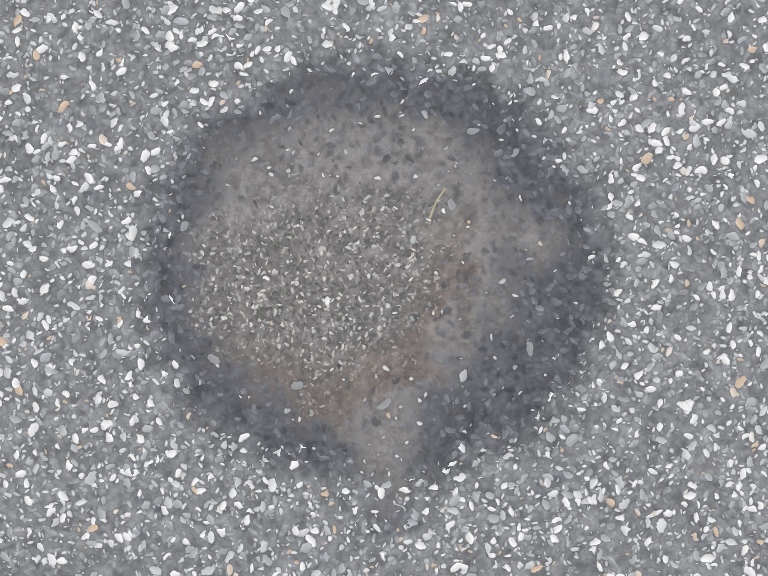
Reproduce this texture procedurally as a WebGL 1 fragment shader.

```glsl
precision highp float;
// Worn asphalt with pale chips around a shallow pothole holding dust, sand and dark crumbs.
uniform vec2 u_resolution;

const vec3 ASPHALT = vec3(0.545, 0.55, 0.56);
const vec3 TAR = vec3(0.395, 0.40, 0.425);
const vec3 DUST = vec3(0.535, 0.527, 0.53);
const vec3 RUST = vec3(0.495, 0.462, 0.452);
const vec3 CHIP = vec3(0.95, 0.95, 0.955);
const vec3 OCHRE = vec3(0.85, 0.76, 0.68);
const vec3 SLATE = vec3(0.70, 0.715, 0.73);
const vec2 HOLE_CENTER = vec2(0.65, 0.53);
const vec2 HOLE_RADII = vec2(0.395, 0.36);
const vec2 FLOOR_CENTER = vec2(0.61, 0.55);
const vec2 FLOOR_RADII = vec2(0.285, 0.285);
const vec2 TIP = vec2(0.686, 0.10);
const vec2 SAND_CENTER = vec2(0.535, 0.51);
const vec2 SAND_RADII = vec2(0.235, 0.18);

vec2 hash2(vec2 p) {
  vec3 a = fract(p.xyx * vec3(0.1031, 0.1030, 0.0973));
  a += dot(a, a.yzx + 33.33);
  return fract((a.xx + a.yz) * a.zy);
}

float noise(vec2 p) {
  vec2 i = floor(p), f = fract(p);
  f = f * f * (3.0 - 2.0 * f);
  return mix(mix(hash2(i).x, hash2(i + vec2(1.0, 0.0)).x, f.x),
             mix(hash2(i + vec2(0.0, 1.0)).x, hash2(i + 1.0).x, f.x), f.y);
}

float fbm(vec2 p) {
  float sum = 0.0, amp = 0.5;
  for (int i = 0; i < 4; i++) {
    sum += amp * noise(p);
    p = p * 2.03 + 17.3;
    amp *= 0.5;
  }
  return sum;
}

float ellipse(vec2 p, vec2 center, vec2 radii) {
  return (length((p - center) / radii) - 1.0) * min(radii.x, radii.y);
}

float taper(vec2 p, vec2 a, vec2 b, float ra, float rb) {
  float t = clamp(dot(p - a, b - a) / dot(b - a, b - a), 0.0, 1.0);
  return length(p - mix(a, b, t)) - mix(ra, rb, t);
}

float smoothUnion(float a, float b, float k) {
  float h = clamp(0.5 + 0.5 * (b - a) / k, 0.0, 1.0);
  return mix(b, a, h) - k * h * (1.0 - h);
}

// Scattered angular stones: signed distance, tone and facet light.
vec3 stones(vec2 p, float scale, float size, float density) {
  vec2 cell = floor(p * scale), f = fract(p * scale);
  vec3 best = vec3(1.0, 0.0, 0.0);
  for (int j = -1; j <= 1; j++) {
    for (int i = -1; i <= 1; i++) {
      vec2 o = vec2(float(i), float(j));
      vec2 id = cell + o + scale * 7.0;
      vec2 place = hash2(id), kind = hash2(id + 51.7), form = hash2(id + 113.1);
      if (kind.x > density) continue;
      vec2 q = f - o - 0.1 - 0.8 * place;
      float c = cos(form.x * 6.283), s = sin(form.x * 6.283);
      q = mat2(c, s, -s, c) * q;
      vec2 a = abs(q + 0.25 * q.yx) * vec2(0.75 + 0.75 * form.y, 1.0);
      float d = max(max(a.x, a.y), dot(a, vec2(0.70))) - size * (0.4 + 0.6 * kind.x / density);
      if (d < best.x) best = vec3(d, kind.y, q.x + q.y);
    }
  }
  return vec3(best.x / scale, best.yz);
}

vec3 paint(vec3 base, vec3 stone, vec3 color, float opacity) {
  float px = 0.8 / u_resolution.y;
  base *= 1.0 - 0.09 * opacity * (1.0 - smoothstep(0.0, 0.005, stone.x));
  float cover = 1.0 - smoothstep(-px, px, stone.x);
  return mix(base, color * (1.0 + 0.18 * stone.z), cover * opacity);
}

vec3 chipColor(float tone) {
  vec3 c = mix(SLATE, CHIP, smoothstep(0.1, 0.6, tone));
  return mix(c, OCHRE, smoothstep(0.93, 0.97, tone));
}

void main() {
  vec2 p = gl_FragCoord.xy / u_resolution.y;
  float broad = fbm(p * 9.0) - 0.47, rough = fbm(p * 32.0 + 8.0) - 0.47;
  float fine = fbm(p * 95.0 + 3.0) - 0.47;
  // Jagged coordinates break up the stone outlines
  vec2 jag = p + 0.005 * (vec2(noise(p * 120.0), noise(p * 120.0 + 40.0)) - 0.5);

  // Outlines of the pothole, its dusty floor and the sand
  float hole = smoothUnion(ellipse(p, HOLE_CENTER, HOLE_RADII), length(p - TIP) - 0.025, 0.09);
  hole += 0.03 * broad + 0.05 * rough;
  float bed = smoothUnion(ellipse(p, FLOOR_CENTER, FLOOR_RADII),
                          taper(p, vec2(0.65, 0.34), TIP, 0.11, 0.008), 0.04);
  bed = smoothUnion(bed, length(p - vec2(0.92, 0.59)) - 0.045, 0.06);
  bed += 0.05 * broad + 0.13 * rough + 0.06 * fine;
  float outside = smoothstep(-0.04, 0.05, hole);
  float dusty = 1.0 - smoothstep(-0.045, 0.03, bed);
  float sand = 1.0 - smoothstep(-0.09, 0.04, ellipse(p, SAND_CENTER, SAND_RADII) + 0.15 * broad + 0.12 * rough);

  // Ground tones with a rusty crescent below and right of the sand
  vec3 col = mix(TAR, ASPHALT, outside);
  float crescent = 1.0 - smoothstep(0.01, 0.08, abs(ellipse(p, vec2(0.56, 0.53), vec2(0.215, 0.20)) + 0.1 * broad + 0.08 * rough));
  crescent *= smoothstep(-0.05, 0.15, dot(p - vec2(0.56, 0.53), vec2(0.45, -0.88)));
  col = mix(col, mix(DUST, RUST, crescent), dusty);
  col *= 1.0 + 0.30 * rough + 0.38 * fine;

  // Aggregate and crumbs
  vec3 s = stones(jag, 72.0, 0.52, 0.85);
  vec3 aggregate = mix(TAR * 1.12, SLATE * 1.02, s.y);
  vec3 rubble = mix(TAR * 0.78, TAR * 1.42, s.y);
  col = paint(col, s, mix(rubble, aggregate, outside) * (1.0 + 0.35 * fine), 0.72 * (1.0 - dusty));
  float crumbs = clamp(0.28 + 1.1 * (p.x - 0.70) + 1.2 * max(p.y - 0.66, 0.0) + 1.6 * broad, 0.12, 0.6);
  s = stones(jag + 3.1, 62.0, 0.48, crumbs * (1.0 - 0.55 * sand));
  col = paint(col, s, mix(TAR * 0.88, TAR * 1.35, s.y) * (1.0 + 0.3 * fine), 0.72 * dusty);

  // Sand grains
  s = stones(jag, 150.0, 0.58, 0.85);
  vec3 grain = mix(vec3(0.40, 0.40, 0.395), vec3(0.89, 0.88, 0.86), s.y * s.y);
  col = paint(col, s, grain, (0.12 + 0.78 * sand) * dusty);

  // Pale chips in three sizes, thinning toward the hole
  s = stones(jag + 1.7, 125.0, 0.46, 0.025 + 0.21 * outside);
  col = paint(col, s, chipColor(s.y), 0.8);
  s = stones(jag + 5.3, 62.0, 0.48, 0.005 + outside * (0.33 + 0.5 * broad));
  col = paint(col, s, chipColor(s.y), 0.95);
  s = stones(jag + 9.1, 29.0, 0.28, 0.02 + 0.12 * outside);
  col = paint(col, s, mix(SLATE * 0.9, chipColor(s.y), outside), 0.9);

  // Dry straw
  float straw = taper(p + vec2(0.004 * sin(p.y * 60.0), 0.0), vec2(0.745, 0.622), vec2(0.775, 0.672), 0.0008, 0.0005);
  col = mix(col, vec3(0.76, 0.72, 0.60), 0.85 * (1.0 - smoothstep(0.0, 1.2 / u_resolution.y, straw)));
  gl_FragColor = vec4(clamp(col, 0.0, 1.0), 1.0);
}
```
